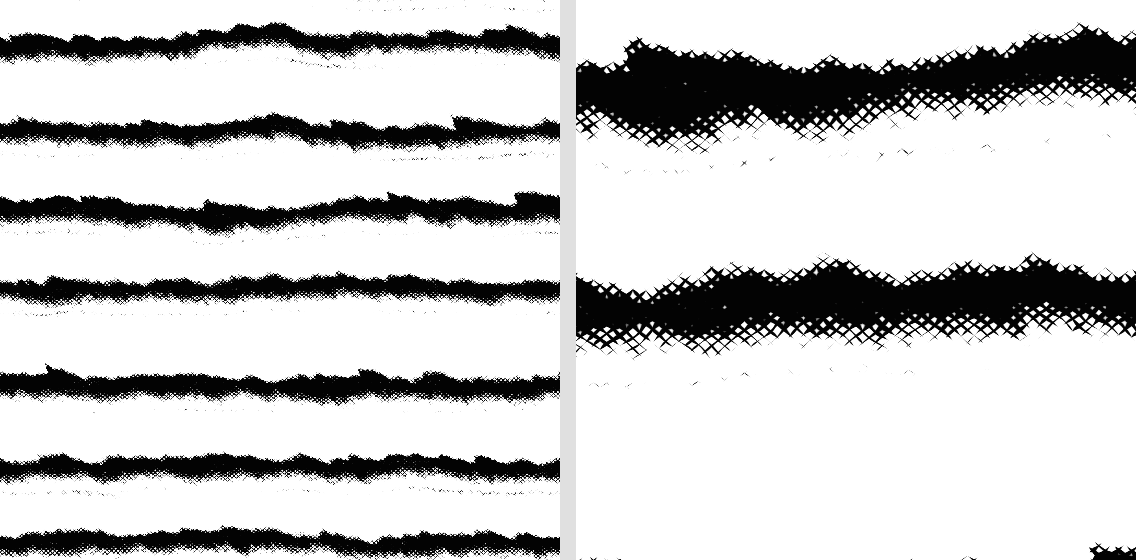
Left, the full canvas; right, a detail of the centre.
Write a Shadertoy shader that draws this pattern.

```glsl
const float PI = 3.14159;
const float LINES = 7.0;

float hash(vec2 p) {
    return fract(sin(dot(p, vec2(127.1, 311.7))) * 43758.55);
}

float cornerSlope(vec2 cell, vec2 offset, float period) {
    float angle = 2.0 * PI * hash(vec2(mod(cell.x, period), cell.y));
    return dot(vec2(cos(angle), sin(angle)), offset);
}

// Gradient noise that wraps across x after a whole number of cells
float noise(vec2 p, float period) {
    vec2 i = floor(p), f = fract(p);
    vec2 s = f * f * f * (f * (f * 6.0 - 15.0) + 10.0);
    vec2 e = vec2(1.0, 0.0);
    float low = mix(cornerSlope(i, f, period),
                    cornerSlope(i + e.xy, f - e.xy, period), s.x);
    float high = mix(cornerSlope(i + e.yx, f - e.yx, period),
                     cornerSlope(i + e.xx, f - e.xx, period), s.x);
    return mix(low, high, s.y);
}

float wave(float x, float cells, float seed) {
    return noise(vec2(x * cells, seed + 0.5), cells);
}

// Overlapping dabs: an abrupt start that tapers to the right
float dab(float x, float cells, float seed) {
    float t = x * cells + hash(vec2(seed, 4.0));
    float s = fract(t);
    float size = hash(vec2(mod(floor(t), cells), seed));
    return size * size * size * (1.0 - s) * smoothstep(0.0, 0.08, s);
}

// Paper tooth: crossed diagonal threads broken up by grain
float paperTooth(vec2 p) {
    float grain = noise(p * vec2(110.0, 150.0), 110.0);
    float warp = 1.6 * noise(p * vec2(50.0, 60.0), 50.0);
    vec2 thread = abs(sin(vec2(128.0 * p.x + 150.0 * p.y,
                               128.0 * p.x - 150.0 * p.y) * PI + vec2(warp, -warp)));
    return 0.15 + 0.75 * min(thread.x, thread.y) + 0.5 * grain;
}

// Chalk pressure of one line, falling off faster above than below
float linePressure(vec2 p, float id) {
    float seed = id * 3.0;
    float height = 0.021 + 0.1503 * id + 0.01 * cos(1.9 * id + 0.2);
    float wander = mix(0.6, 1.4, hash(vec2(id, 9.0)));
    float d = p.y - height;
    d -= wander * (0.018 * wave(p.x, 4.0, seed) + 0.013 * wave(p.x, 11.0, seed + 40.0));

    // Leaning edges give the bumps a slanted, torn outline
    float x = p.x + 0.7 * d;
    float top = 0.018 + 0.012 * wave(x, 23.0, seed + 80.0)
              + 0.007 * wave(x, 61.0, seed + 120.0)
              + 0.018 * dab(x, 9.0, seed);
    float bottom = 0.026 + 0.010 * wave(x, 17.0, seed + 160.0)
                 + 0.006 * wave(x, 47.0, seed + 200.0)
                 + 0.010 * dab(x, 13.0, seed + 1.0);
    float topFade = 0.008 + 0.006 * wave(p.x, 6.0, seed + 240.0);
    float body = min((top - d) / topFade, (d + bottom) / 0.020);

    // Worn patches in the core and faint traces below it
    float worn = 1.3 + 0.6 * noise(vec2(p.x * 16.0, p.y * 55.0), 16.0);
    float trace = 0.5 * wave(p.x, 5.0, seed + 280.0) - abs(d + 0.044) / 0.02;
    return max(min(body, worn), trace);
}

void mainImage(out vec4 fragColor, in vec2 fragCoord) {
    vec2 p = fragCoord / iResolution.xy;

    // One extra line wraps the lowest one over the upper border
    float pressure = -1.0;
    for (float i = 0.0; i <= LINES; i++) {
        vec2 q = p - vec2(0.0, floor(i / LINES));
        pressure = max(pressure, linePressure(q, mod(i, LINES)));
    }

    float soft = 0.1 + 50.0 / iResolution.y;
    float ink = smoothstep(-soft, soft, pressure - paperTooth(p));
    fragColor = vec4(mix(vec3(1.0), vec3(0.01), ink), 1.0);
}
```
